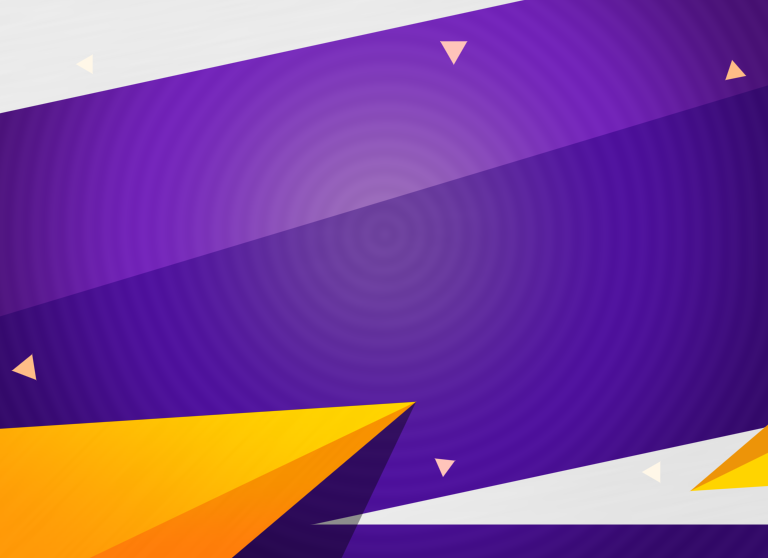
Reproduce this background procedurally as a WebGL 2 fragment shader.

```glsl
#version 300 es
precision highp float;

#define ASPECT 1.376
#define GLOW_CENTER vec2(0.69, 0.58)
#define RING_RADIUS 0.46
#define RIM_RADIUS 0.80
#define SHADOW_TINT 0.60
#define CLOUD_AMOUNT 0.035
#define RIPPLE_AMOUNT 0.008
#define GRAIN_AMOUNT 0.012

uniform vec2 u_resolution;
out vec4 outColor;

const vec3 YELLOW = vec3(1.0, 0.83, 0.0);
const vec3 AMBER = vec3(1.0, 0.60, 0.03);
const vec3 ORANGE = vec3(0.97, 0.57, 0.0);

float hash(vec2 p) {
    vec3 q = fract(vec3(p.xyx) * 0.1031);
    q += dot(q, q.yzx + 33.33);
    return fract((q.x + q.y) * q.z);
}

float noise(vec2 p) {
    vec2 i = floor(p), f = fract(p);
    f = f * f * (3.0 - 2.0 * f);
    return mix(mix(hash(i), hash(i + vec2(1, 0)), f.x),
               mix(hash(i + vec2(0, 1)), hash(i + vec2(1, 1)), f.x), f.y);
}

float fbm(vec2 p) {
    float sum = 0.0, amp = 0.5;
    for (int i = 0; i < 4; i++) {
        sum += amp * noise(p);
        p = p * 2.03 + 7.1;
        amp *= 0.5;
    }
    return sum;
}

// Antialiased coverage of a positive distance
float cover(float d) {
    float w = 0.75 / u_resolution.y;
    return smoothstep(-w, w, d);
}

// Coverage of the half plane to the left of the line a -> b
float leftOf(vec2 p, vec2 a, vec2 b) {
    vec2 d = normalize(b - a);
    return cover(d.x * (p.y - a.y) - d.y * (p.x - a.x));
}

// Equilateral triangle with one corner pointing along the angle
float triangle(vec2 p, float angle, float radius) {
    float d = -1.0;
    for (int k = 0; k < 3; k++) {
        float a = angle + 3.14159 + float(k) * 2.0944;
        d = max(d, dot(p, vec2(cos(a), sin(a))));
    }
    return cover(0.5 * radius - d);
}

// Radial ramp: core, saturated ring, dark rim
vec3 glow(float r, vec3 core, vec3 ring, vec3 rim) {
    vec3 c = mix(core, ring, smoothstep(0.0, RING_RADIUS, r));
    return mix(c, rim, smoothstep(RING_RADIUS * 0.9, RIM_RADIUS, r));
}

vec3 purpleField(vec2 p) {
    float r = length(p - GLOW_CENTER);
    vec3 lower = glow(r, vec3(0.43, 0.26, 0.62), vec3(0.31, 0.07, 0.62), vec3(0.20, 0.04, 0.41));
    vec3 upper = glow(r, vec3(0.61, 0.43, 0.73), vec3(0.45, 0.14, 0.73), vec3(0.28, 0.07, 0.45));
    float haze = fbm(p * vec2(6.0, 16.0)) - 0.47;
    lower += CLOUD_AMOUNT * haze * smoothstep(0.28, 0.08, r);
    vec3 c = mix(lower, upper, leftOf(p, vec2(0.0, 0.433), vec2(ASPECT, 0.847)));
    return c + RIPPLE_AMOUNT * sin(r * 190.0 + 3.0 * noise(p * 5.0));
}

vec3 paper(vec2 p) {
    float fibre = noise(vec2(p.x * 12.0, (p.y - 0.2 * p.x) * 160.0)) - 0.5;
    float shade = 0.92 - 0.03 * smoothstep(0.6, 1.3, p.x) + GRAIN_AMOUNT * fibre;
    return vec3(shade);
}

void main() {
    vec2 p = gl_FragCoord.xy / u_resolution * vec2(ASPECT, 1.0);
    vec3 color = purpleField(p);

    // White corner and lower wedge
    float corner = leftOf(p, vec2(0.0, 0.797), vec2(0.939, 1.0));
    float wedge = leftOf(p, vec2(ASPECT, 0.235), vec2(0.565, 0.061)) * cover(p.y - 0.060);
    color = mix(color, paper(p), max(corner, wedge));

    // Large folded spike and its shadow
    vec2 tip = vec2(0.7455, 0.280), foot = vec2(0.4176, 0.002);
    float under = leftOf(p, tip, vec2(0.0, 0.2316));
    float shadow = under * leftOf(p, vec2(0.613, 0.002), tip);
    color *= mix(1.0, SHADOW_TINT, shadow);
    float grain = GRAIN_AMOUNT * (noise(vec2(p.x + p.y, p.y - p.x) * vec2(8.0, 110.0)) - 0.5);
    vec3 face = mix(AMBER, YELLOW, smoothstep(0.0, 1.1, 0.9 * p.x + 1.8 * p.y));
    vec3 fold = mix(vec3(1.0, 0.49, 0.04), ORANGE, smoothstep(0.0, 0.16, p.y));
    vec3 spike = mix(face, fold, leftOf(p, tip, vec2(0.165, 0.002))) + grain;
    color = mix(color, spike, under * leftOf(p, foot, tip));

    // Small folded spike at the right
    vec2 nib = vec2(1.2366, 0.120);
    float body = leftOf(p, vec2(ASPECT, 0.239), nib) * leftOf(p, nib, vec2(ASPECT, 0.129));
    vec3 sides = mix(YELLOW, vec3(0.93, 0.58, 0.03), leftOf(p, nib, vec2(ASPECT, 0.1885)));
    color = mix(color, sides, body);

    // Confetti: position, heading, radius
    vec4 confetti[6] = vec4[6](
        vec4(0.156, 0.885, 3.14, 0.020), vec4(0.813, 0.912, -1.57, 0.028),
        vec4(1.316, 0.871, 1.77, 0.022), vec4(0.048, 0.340, 3.30, 0.027),
        vec4(0.796, 0.166, -1.68, 0.021), vec4(1.172, 0.154, 3.14, 0.022));
    vec3 tints[3] = vec3[3](vec3(1.0, 0.97, 0.91), vec3(1.0, 0.77, 0.73), vec3(1.0, 0.74, 0.53));
    for (int i = 0; i < 6; i++) {
        vec4 t = confetti[i];
        color = mix(color, tints[min(i, 5 - i)], triangle(p - t.xy, t.z, t.w));
    }
    outColor = vec4(color, 1.0);
}
```
